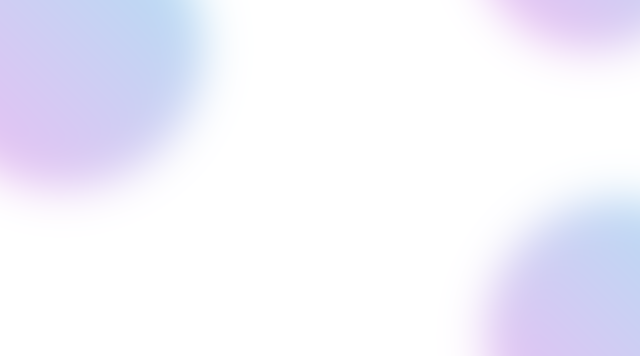
Give the GLSL for this background, as a WebGL 1 fragment shader.

```glsl
precision highp float;
// Three large, softly blurred discs on white, cut off by the canvas borders.
// Each disc carries a diagonal pink-to-blue gradient and fades out with a
// near-Gaussian edge. Lengths are in units of the canvas height.

uniform vec2 u_resolution;

#define BLUR 0.059
#define PINK vec3(0.90, 0.755, 0.95)
#define BLUE vec3(0.715, 0.86, 0.955)
#define PAPER vec3(1.0)

// Coverage of an edge blurred by a Gaussian, at signed distance d
float blurredEdge(float d) {
  float x = clamp(d / BLUR, -5.0, 5.0);
  return 1.0 / (1.0 + exp(x * (1.6 + 0.07 * x * x)));
}

// Lays one gradient disc over the colour below it
vec3 addDisc(vec3 below, vec2 p, vec2 center, float radius) {
  vec2 offset = p - center;
  float along = dot(offset, vec2(0.7071)) / radius;
  vec3 tint = mix(PINK, BLUE, clamp(0.5 + 0.5 * along, 0.0, 1.0));
  return mix(below, tint, blurredEdge(length(offset) - radius));
}

void main() {
  vec2 p = gl_FragCoord.xy / u_resolution.y;
  float right = u_resolution.x / u_resolution.y;

  vec3 color = PAPER;
  color = addDisc(color, p, vec2(0.176, 0.866), 0.392);          // upper left
  color = addDisc(color, p, vec2(right - 0.136, 1.188), 0.324);  // upper right
  color = addDisc(color, p, vec2(right - 0.054, 0.061), 0.376);  // lower right

  gl_FragColor = vec4(color, 1.0);
}
```
